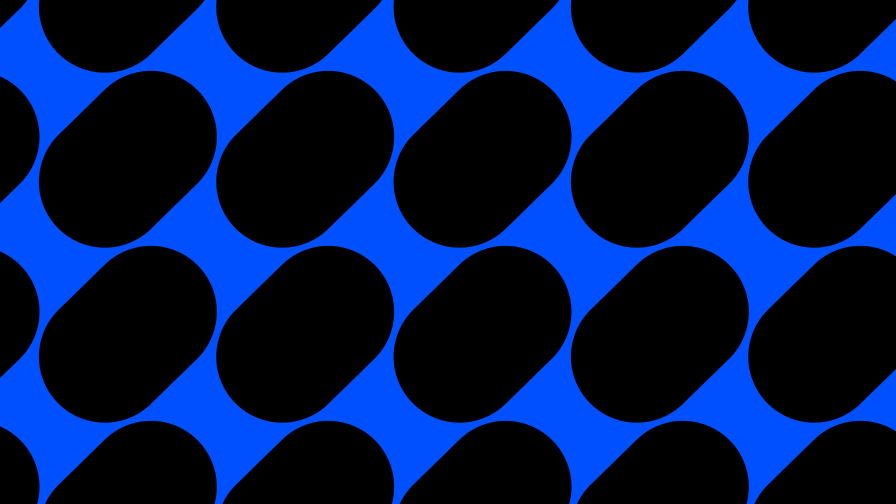
Give the GLSL for this pattern, as a Shadertoy shader.

```glsl
// Grid of black diagonal capsules, almost touching, on a vivid blue ground.

// All lengths are in canvas heights.
#define PERIOD vec2(0.35185, 0.34722)
#define CAPSULE_CENTER vec2(0.2537, 0.6840)
#define HALF_AXIS vec2(0.0457, 0.0446)
#define RADIUS 0.1308
#define CAPSULE_COLOR vec3(0.0)
#define GROUND_COLOR vec3(0.0, 0.314, 1.0)

// Signed distance to a capsule centred on the origin, axis from -halfAxis to +halfAxis.
float capsuleDistance(vec2 p, vec2 halfAxis, float radius) {
    float t = clamp(dot(p, halfAxis) / dot(halfAxis, halfAxis), -1.0, 1.0);
    return length(p - t * halfAxis) - radius;
}

// Nearest capsule, including neighbours that reach past their own cell.
float patternDistance(vec2 p) {
    vec2 cell = (p - CAPSULE_CENTER) / PERIOD;
    vec2 local = (fract(cell + 0.5) - 0.5) * PERIOD;
    float nearest = 1e3;
    for (int y = -1; y <= 1; y++) {
        for (int x = -1; x <= 1; x++) {
            vec2 offset = vec2(float(x), float(y)) * PERIOD;
            nearest = min(nearest, capsuleDistance(local - offset, HALF_AXIS, RADIUS));
        }
    }
    return nearest;
}

void mainImage(out vec4 fragColor, in vec2 fragCoord) {
    vec2 p = fragCoord / iResolution.y;
    float pixel = 1.0 / iResolution.y;

    // Antialiased edge, one pixel wide.
    float ground = clamp(patternDistance(p) / pixel + 0.5, 0.0, 1.0);
    fragColor = vec4(mix(CAPSULE_COLOR, GROUND_COLOR, ground), 1.0);
}
```
